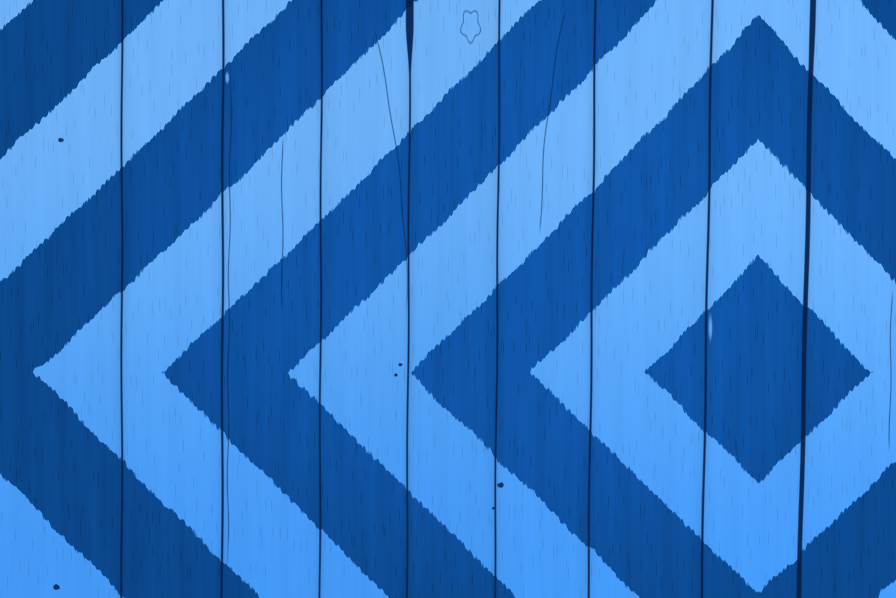
This pattern is drawn by a Shadertoy shader. Its source:

```glsl
const vec2 CENTER = vec2(1.268, 0.377);          // middle of the diamonds
const float RING_STEP = 0.1855;                  // ring width at the middle
const float RING_GROWTH = 0.00273;               // widening per ring
const float ROUGHNESS = 0.0065;                  // raggedness of paint edges
const float SEAM_LEAN = 0.0127;
const vec3 LIGHT_HIGH = vec3(0.43, 0.70, 0.98);
const vec3 LIGHT_LOW = vec3(0.27, 0.605, 0.97);
const vec3 DARK_MID = vec3(0.062, 0.335, 0.66);
const vec3 DARK_RIM = vec3(0.045, 0.28, 0.55);
const vec3 GAP = vec3(0.02, 0.12, 0.28);

// Seams: x at the top, half width, extra width at the top
const vec3 SEAMS[8] = vec3[8](
    vec3(0.204, 0.0015, 0.0), vec3(0.373, 0.0017, 0.0),
    vec3(0.538, 0.0014, 0.0), vec3(0.686, 0.0014, 0.005),
    vec3(0.836, 0.0014, 0.0), vec3(0.996, 0.0016, 0.0),
    vec3(1.191, 0.0018, 0.0), vec3(1.359, 0.0038, 0.001));
// Cracks: x at the lower end, low y, high y, lean
const vec4 CRACKS[5] = vec4[5](
    vec4(0.904, 0.60, 1.0, 0.045), vec4(0.682, 0.46, 0.97, -0.06),
    vec4(0.472, 0.47, 0.78, 0.0), vec4(0.381, 0.03, 0.90, 0.006),
    vec4(1.488, 0.24, 0.52, 0.004));
// Specks: x, y, radius
const vec3 SPECKS[6] = vec3[6](
    vec3(0.837, 0.189, 0.007), vec3(0.826, 0.150, 0.004),
    vec3(0.094, 0.018, 0.007), vec3(0.102, 0.766, 0.006),
    vec3(0.670, 0.390, 0.004), vec3(0.662, 0.373, 0.004));

vec2 hash2(vec2 c) {
    return fract(sin(vec2(dot(c, vec2(127.1, 311.7)), dot(c, vec2(269.5, 183.3)))) * 43758.5);
}

// Cellular noise: distance to the nearest scattered point
float cellular(vec2 p) {
    vec2 cell = floor(p), f = fract(p);
    float best = 2.0;
    for (int j = -1; j <= 1; j++)
        for (int i = -1; i <= 1; i++) {
            vec2 o = vec2(i, j);
            best = min(best, length(o + hash2(cell + o) - f));
        }
    return best;
}

// Vertical wood grain from layered sines
float grain(vec2 p, float seed) {
    float sum = 0.0, freq = 85.0, amp = 0.5;
    for (int i = 0; i < 5; i++) {
        float k = float(i) + seed;
        sum += amp * sin(p.x * freq + 2.5 * sin(p.y * 3.1 + k * 2.3) + sin(p.y * 11.0 + k + p.x * 30.0));
        freq *= 1.87;
        amp *= 0.78;
    }
    return sum;
}

// Signed distance to the paint edge, positive in light rings
float rings(vec2 p) {
    vec2 q = p - CENTER;
    float dx = abs(q.x);
    float stretch = q.y > 0.0 ? 0.975 + 0.092 * dx : 1.03 - 0.036 * dx;
    float d = dx + abs(q.y) * stretch;
    float n = (sqrt(RING_STEP * RING_STEP + 4.0 * RING_GROWTH * d) - RING_STEP) / (2.0 * RING_GROWTH);
    n = max(n, 0.5);
    float wave = -asin(clamp(sin(3.14159 * n), -1.0, 1.0)) / 3.14159;
    return wave * (RING_STEP + 2.0 * RING_GROWTH * n) * 0.707;
}

float fill(float d, float px) {
    return 1.0 - smoothstep(-px, px, d);
}

void mainImage(out vec4 fragColor, in vec2 fragCoord) {
    float px = 1.0 / iResolution.y;
    vec2 p = fragCoord * px;

    // Planks and the gaps between them
    float sx = p.x + SEAM_LEAN * p.x * p.x * (1.0 - p.y) + 0.0008 * sin(p.y * 17.0 + p.x * 5.0);
    float plank = 0.0, gap = 0.0, seamDist = 1.0;
    for (int i = 0; i < 8; i++) {
        float d = abs(sx - SEAMS[i].x);
        float width = SEAMS[i].y + SEAMS[i].z * smoothstep(0.87, 0.96, p.y);
        plank += step(SEAMS[i].x, sx);
        gap = max(gap, fill(d - width, px));
        seamDist = min(seamDist, d);
    }
    float tone = hash2(vec2(plank, 7.0)).x - 0.5;

    // Ragged painted rings
    float ragged = cellular(p * vec2(150.0, 65.0)) - 0.5;
    float edge = rings(p) + ROUGHNESS * ragged
        + 0.0012 * sin(p.x * 47.0 + plank * 2.0) + 0.001 * sin(p.y * 83.0 + p.x * 21.0);
    float paint = smoothstep(-1.0, 1.0, edge / max(px, 0.0018));
    float rim = length((p - vec2(0.85, 0.58)) * vec2(0.85, 1.0));
    vec3 light = mix(LIGHT_LOW, LIGHT_HIGH, smoothstep(0.0, 0.85, p.y + 0.08 * tone));
    vec3 dark = mix(DARK_MID, DARK_RIM, smoothstep(0.25, 0.75, rim));
    vec3 col = mix(dark, light, paint);

    // Wood relief and fine streaks
    float relief = grain(p, plank * 1.7);
    float streak = 1.0 - smoothstep(0.03, 0.16, cellular(vec2(p.x * 95.0, p.y * 9.0)));
    col *= 1.0 + 0.04 * tone + relief * mix(0.035, 0.012, paint);
    col *= 1.0 - streak * mix(0.13, 0.07, paint);
    col *= 1.0 - 0.12 * exp(-seamDist * 180.0);

    // Cracks, specks and a knot outline
    float marks = 0.0;
    for (int i = 0; i < 5; i++) {
        vec4 c = CRACKS[i];
        float t = (p.y - c.y) / (c.z - c.y);
        float x = c.x + c.w * t * t + 0.0012 * sin(p.y * 37.0 + c.x * 9.0);
        float ends = smoothstep(0.0, 0.1, t) * (1.0 - smoothstep(0.9, 1.0, t));
        marks = max(marks, 0.55 * ends * fill(abs(p.x - x) - 0.0008, px));
    }
    for (int i = 0; i < 6; i++) {
        float d = length((p - SPECKS[i].xy) * vec2(1.0, 1.25)) - SPECKS[i].z * (0.75 + 0.4 * ragged);
        marks = max(marks, 0.85 * fill(d, px));
    }
    vec2 k = (p - vec2(0.787, 0.957)) / vec2(0.015, 0.025);
    float knot = abs(length(k) - 1.0 + 0.15 * sin(atan(k.y, k.x) * 5.0)) * 0.015 - 0.0008;
    marks = max(marks, 0.45 * fill(knot, px));
    col = mix(col, GAP, max(marks, gap * 0.9));

    // Pale chips beside the seams
    float chips = min(length((p - vec2(1.188, 0.452)) * vec2(1.0, 0.16)),
                      length((p - vec2(0.380, 0.870)) * vec2(1.0, 0.35)));
    col = mix(col, LIGHT_HIGH, 0.8 * fill(chips - 0.003, px));
    fragColor = vec4(col, 1.0);
}
```
